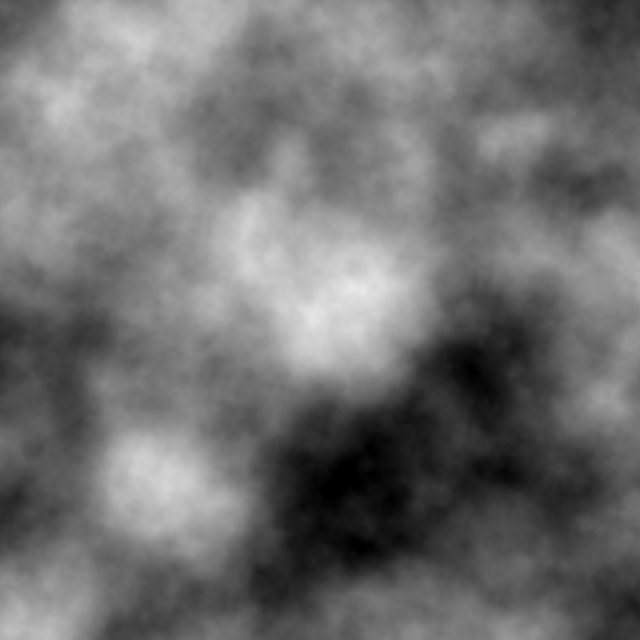
Give the GLSL for this texture, as a Shadertoy shader.

```glsl
// Soft grey clouds: layered value noise over one broad, slanted swell of light.
#define BASE_CELLS 4.0
#define OCTAVES 6
#define GAIN 0.5
#define CLOUD_CONTRAST 0.64
#define SWELL_CONTRAST 0.17
#define MEAN_GREY 0.515
#define SEED vec2(17.0, 43.0)

const float TAU = 6.2831853;

// Integer hash of a lattice cell, from 0 to 1
float hashCell(vec2 cell) {
    uvec2 q = uvec2(ivec2(cell)) * uvec2(1597u, 3571u);
    uint h = (q.x ^ (q.y << 8)) * 747796u + 28913u;
    h = (h ^ (h >> 15)) * 739391u;
    h = (h ^ (h >> 13)) * 912271u;
    h ^= h >> 16;
    return float(h & 65535u) / 65535.0;
}

// Value noise with quintic blending, centred on zero
float valueNoise(vec2 p) {
    vec2 cell = floor(p);
    vec2 f = p - cell;
    vec2 blend = f * f * f * (f * (f * 6.0 - 15.0) + 10.0);
    float low = mix(hashCell(cell), hashCell(cell + vec2(1, 0)), blend.x);
    float high = mix(hashCell(cell + vec2(0, 1)), hashCell(cell + vec2(1, 1)), blend.x);
    return mix(low, high, blend.y) - 0.5;
}

// Octaves of noise, each turned and shifted to hide the lattice
float cloudNoise(vec2 p) {
    const mat2 turnAndDouble = mat2(1.6, 1.2, -1.2, 1.6);
    float sum = 0.0;
    float amplitude = 1.0;
    for (int i = 0; i < OCTAVES; i++) {
        sum += amplitude * valueNoise(p);
        p = turnAndDouble * p + SEED;
        amplitude *= GAIN;
    }
    return sum;
}

// Broad bright band above a dark one, strongest on the right
float broadSwell(vec2 uv) {
    float crest = 0.6 + 0.15 * uv.x;
    return (0.4 + uv.x) * cos(TAU * (uv.y - crest));
}

void mainImage(out vec4 fragColor, in vec2 fragCoord) {
    vec2 uv = fragCoord / iResolution.xy;
    float clouds = cloudNoise(uv * BASE_CELLS + SEED);
    float grey = MEAN_GREY + CLOUD_CONTRAST * clouds + SWELL_CONTRAST * broadSwell(uv);
    fragColor = vec4(vec3(clamp(grey, 0.0, 1.0)), 1.0);
}
```
